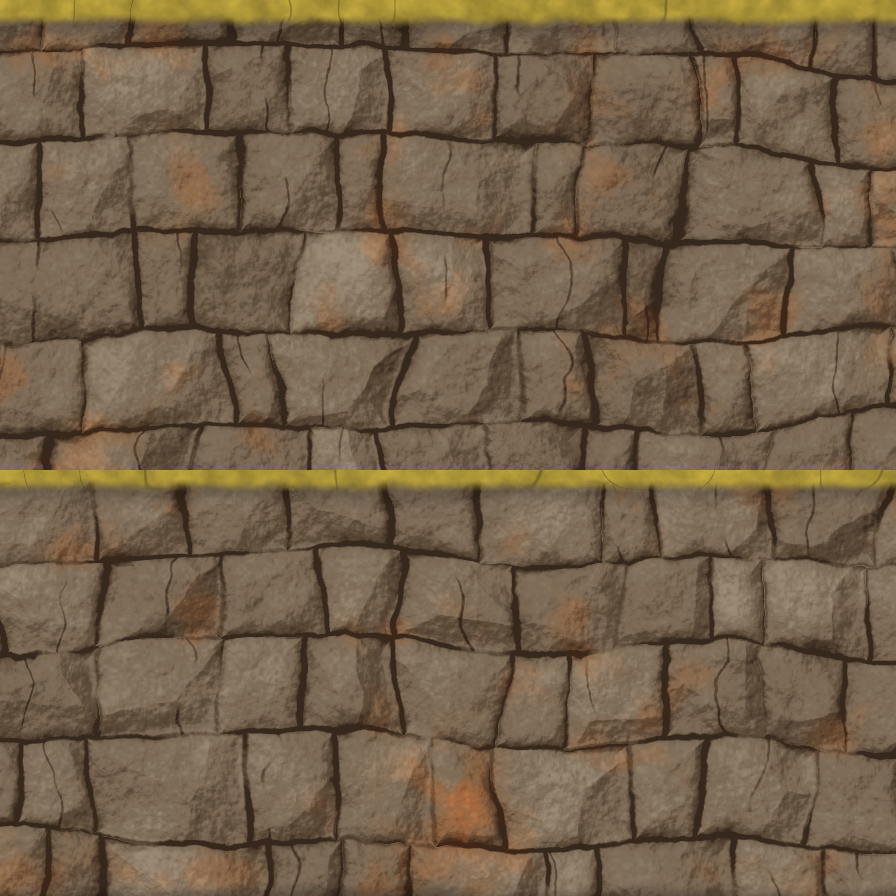
Give the GLSL for this texture, as a three.js fragment shader.

```glsl
// Two stacked bands of weathered stone blocks, each capped by a mossy gold strip.
varying vec2 vUv;

const float SPLIT = 0.475;
const vec2 BLOCK = vec2(0.108, 0.102);
const vec3 SHADOW = vec3(0.21, 0.155, 0.11);
const vec3 DARK = vec3(0.36, 0.29, 0.22);
const vec3 STONE = vec3(0.49, 0.42, 0.34);
const vec3 PALE = vec3(0.61, 0.55, 0.47);
const vec3 RUST = vec3(0.62, 0.41, 0.25);
const vec3 GOLD = vec3(0.68, 0.59, 0.22);

float hash(vec2 p) {
  vec3 q = fract(p.xyx * vec3(0.1031, 0.1030, 0.0973));
  q += dot(q, q.yzx + 33.33);
  return fract((q.x + q.y) * q.z);
}

float noise(vec2 p) {
  vec2 i = floor(p), f = fract(p);
  f = f * f * (3.0 - 2.0 * f);
  return mix(mix(hash(i), hash(i + vec2(1.0, 0.0)), f.x),
             mix(hash(i + vec2(0.0, 1.0)), hash(i + 1.0), f.x), f.y);
}

float fbm(vec2 p) {
  float sum = 0.0, amp = 0.5;
  for (int i = 0; i < 5; i++) {
    sum += amp * noise(p);
    p = mat2(1.6, 1.2, -1.2, 1.6) * p + 7.3;
    amp *= 0.5;
  }
  return sum;
}

// Bends the courses so that joints are ragged and rows drift.
vec2 warp(vec2 p) {
  p.y += 0.055 * (noise(vec2(p.x * 5.0, p.y * 3.0)) - 0.5);
  p.x += 0.035 * (noise(p * 9.0 + 4.0) - 0.5);
  return p + 0.013 * (vec2(fbm(p * 32.0), fbm(p * 32.0 + 19.0)) - 0.48);
}

float jointAt(float i, float row) {
  return i + 0.65 * (hash(vec2(i, row) + 50.0) - 0.5);
}

// Finds the block at p: its id, centred position and distance to its joints.
void findBlock(vec2 p, out vec2 id, out vec2 local, out vec2 edge) {
  float y = p.y / BLOCK.y;
  float row = floor(y);
  float x = p.x / BLOCK.x + 0.7 * hash(vec2(row, 8.0));
  float col = floor(x);
  if (x < jointAt(col, row)) col -= 1.0;
  else if (x > jointAt(col + 1.0, row)) col += 1.0;
  float left = jointAt(col, row), right = jointAt(col + 1.0, row);
  id = vec2(col, row);
  local = vec2(x - 0.5 * (left + right), y - row - 0.5) * BLOCK;
  edge = vec2(min(x - left, right - x), min(y - row, row + 1.0 - y)) * BLOCK;
}

// Rounded block with randomly cut flat facets and a rough skin.
float height(vec2 p) {
  vec2 id, local, edge;
  findBlock(warp(p), id, local, edge);
  float h = 0.011 + 0.008 * hash(id + 3.0);
  for (int k = 0; k < 5; k++) {
    float s = float(k) * 13.0;
    float angle = 6.2832 * hash(id + s + 1.0);
    float reach = mix(0.025, 0.06, hash(id + s + 5.0));
    float slope = mix(0.25, 0.85, hash(id + s + 9.0));
    h = min(h, 0.008 + slope * (reach - dot(local, vec2(cos(angle), sin(angle)))));
  }
  h *= 1.0 - exp(-min(edge.x, edge.y) / 0.006);
  return h + 0.013 * fbm(p * 28.0) + 0.003 * fbm(p * vec2(110.0, 80.0));
}

vec3 stoneColor(vec2 p) {
  float e = 0.0016, h = height(p);
  vec2 slope = vec2(height(p + vec2(e, 0.0)) - h, height(p + vec2(0.0, e)) - h) / e;
  vec3 normal = normalize(vec3(-slope, 1.0));
  float light = dot(normal, normalize(vec3(-0.4, 0.55, 1.0)));

  vec2 id, local, edge;
  findBlock(warp(p), id, local, edge);
  float open = smoothstep(0.3, 0.7, noise(p * 13.0 + 31.0));
  float joint = min(edge.x, edge.y * 1.2);
  float gap = (1.0 - smoothstep(0.0008, 0.0045, joint)) * mix(0.15, 0.8, open);
  float recess = exp(-joint / 0.011) * mix(0.08, 0.3, open);

  // Thin upright fissures split some of the blocks.
  float bend = 0.02 * (noise(vec2(p.y * 30.0, id.x)) - 0.5);
  float offset = 0.06 * (hash(id + 71.0) - 0.5);
  float fissure = 1.0 - smoothstep(0.0004, 0.0024, abs(local.x - offset - bend));
  fissure *= step(0.5, hash(id + 83.0)) * smoothstep(0.35, 0.6, noise(p * 22.0));

  float tone = 0.58 + 0.62 * (light - 0.80) + 0.16 * (hash(id + 27.0) - 0.5);
  tone += 0.36 * (fbm(p * 11.0 + 60.0) - 0.48) + 0.14 * (noise(p * 230.0) - 0.5);
  tone -= gap + recess + 0.4 * fissure;
  vec3 color = mix(SHADOW, DARK, smoothstep(-0.1, 0.3, tone));
  color = mix(color, STONE, smoothstep(0.25, 0.58, tone));
  color = mix(color, PALE, smoothstep(0.55, 0.92, tone));
  float stain = smoothstep(0.54, 0.78, fbm(p * 14.0 + 90.0));
  return mix(color, color * RUST / STONE, 0.5 * stain);
}

void main() {
  float upper = step(SPLIT, vUv.y);
  float depth = mix(SPLIT, 1.0, upper) - vUv.y;
  vec2 p = vec2(vUv.x + 2.0, vUv.y + mix(3.4, 7.13, upper));
  vec3 color = stoneColor(p);

  // Rust bloom and grime along the foot.
  float bloom = exp(-dot(vUv - vec2(0.5, 0.11), vUv - vec2(0.5, 0.11)) / 0.0035);
  color = mix(color, color * vec3(1.28, 0.96, 0.7), bloom * smoothstep(0.3, 0.65, fbm(p * 24.0)));
  color *= mix(0.72, 1.0, smoothstep(0.0, 0.022, vUv.y + 0.012 * noise(p * 18.0)));

  // Gold strip fading into a damp band beneath it.
  float rim = mix(0.016, 0.022, upper) + 0.009 * (fbm(p * 30.0) - 0.5);
  color *= 1.0 - 0.22 * (1.0 - smoothstep(rim, rim + 0.03, depth));
  float vein = 1.0 - smoothstep(0.0, 0.018, abs(noise(p * 17.0) - 0.5));
  vec3 gold = GOLD * (0.78 + 0.42 * fbm(p * 55.0)) * (1.0 - 0.25 * vein);
  color = mix(color, gold, 1.0 - smoothstep(rim - 0.006, rim + 0.009, depth));
  gl_FragColor = vec4(color, 1.0);
}
```
